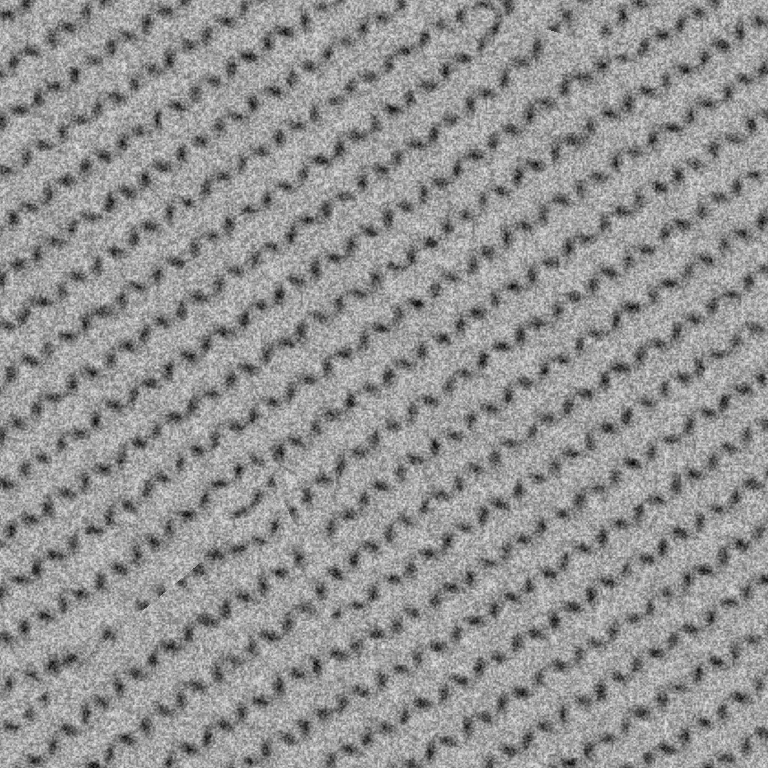
This texture is drawn by a WebGL 2 fragment shader. Its source:

```glsl
#version 300 es
precision highp float;

uniform vec2 u_resolution;
out vec4 fragColor;

// Lattice, in canvas units
const float ROW_ANGLE = 0.598;
const float DASH_STEP = 0.0287;      // distance between dashes along a row
const float ROW_STEP = 0.0555;       // distance between rows
const vec2 LATTICE_ORIGIN = vec2(0.495, 0.5745);

// Dashes
const float DASH_TILT = 0.83;        // alternating turn away from the row
const vec2 DASH_SIGMA = vec2(0.0087, 0.0052);
const float DASH_DEPTH = 0.43;
const float DEPTH_VARIATION = 0.25;
const float POSITION_JITTER = 0.0035;
const float ANGLE_JITTER = 0.3;

// Faults: each joins two points where a row is lost
const int FAULT_COUNT = 3;
const vec4 FAULTS[FAULT_COUNT] = vec4[](
    vec4(0.355, 0.385, 0.43, 0.20),
    vec4(0.06, 0.10, 0.30, 0.30),
    vec4(0.64, 0.985, 0.78, 0.94));
const float FAULT_WIDTH = 0.045;
const float FAULT_TURN = 2.6;
const float FAULT_LOSS = 0.3;

// Tone and grain
const float BACKGROUND = 0.655;
const float FINE_CELLS = 420.0;
const float COARSE_CELLS = 190.0;
const float SPECK_CELLS = 512.0;
const float FINE_GRAIN = 0.30;
const float COARSE_GRAIN = 0.14;
const float SPECK_GRAIN = 0.12;

const float TAU = 6.2831853;

float hash(vec2 p) {
    vec3 q = fract(vec3(p.xyx) * 0.1031);
    q += dot(q, q.yzx + 33.33);
    return fract((q.x + q.y) * q.z);
}

float valueNoise(vec2 p) {
    vec2 cell = floor(p);
    vec2 f = fract(p);
    f = f * f * (3.0 - 2.0 * f);
    float low = mix(hash(cell), hash(cell + vec2(1, 0)), f.x);
    float high = mix(hash(cell + vec2(0, 1)), hash(cell + vec2(1, 1)), f.x);
    return mix(low, high, f.y);
}

mat2 rotation(float angle) {
    float c = cos(angle), s = sin(angle);
    return mat2(c, s, -s, c);
}

float segmentDistance(vec2 p, vec2 a, vec2 b) {
    vec2 ab = b - a;
    return length(p - a - ab * clamp(dot(p - a, ab) / dot(ab, ab), 0.0, 1.0));
}

// Row shift around the faults: it jumps by one whole row across each
float rowShift(vec2 p) {
    float shift = 0.0;
    for (int i = 0; i < FAULT_COUNT; i++) {
        vec2 a = p - FAULTS[i].xy;
        vec2 b = p - FAULTS[i].zw;
        shift += atan(a.x * b.y - a.y * b.x, dot(a, b)) / TAU;
    }
    return shift;
}

float disorder(vec2 p) {
    float nearest = 1.0;
    for (int i = 0; i < FAULT_COUNT; i++)
        nearest = min(nearest, segmentDistance(p, FAULTS[i].xy, FAULTS[i].zw));
    return 1.0 - smoothstep(0.0, FAULT_WIDTH, nearest);
}

// Summed darkness of the soft dashes around a point
float dashes(vec2 p) {
    vec2 stepSize = vec2(DASH_STEP, ROW_STEP);
    mat2 rowFrame = rotation(ROW_ANGLE);
    vec2 lattice = (transpose(rowFrame) * (p - LATTICE_ORIGIN)) / stepSize;
    lattice.y += rowShift(p);
    vec2 home = round(lattice);
    float dark = 0.0;
    for (int j = -1; j <= 1; j++) {
        for (int i = -1; i <= 1; i++) {
            vec2 id = home + vec2(i, j);
            vec2 key = id + 200.0;
            vec2 jitter = vec2(hash(key), hash(key + 71.3)) - 0.5;
            vec2 offset = (lattice - id) * stepSize - jitter * POSITION_JITTER;
            float chaos = disorder(p - rowFrame * offset);
            float side = mod(id.x, 2.0) < 0.5 ? -1.0 : 1.0;
            float turn = hash(key + 17.7) - 0.5;
            float angle = side * DASH_TILT + turn * (ANGLE_JITTER + chaos * FAULT_TURN);
            vec2 d = (transpose(rotation(angle)) * offset) / DASH_SIGMA;
            float strength = 1.0 + DEPTH_VARIATION * (hash(key + 43.1) - 0.5);
            strength *= step(chaos * FAULT_LOSS, hash(key + 95.9));
            dark += strength * exp(-0.5 * dot(d, d));
        }
    }
    return dark;
}

void main() {
    vec2 p = gl_FragCoord.xy / u_resolution;
    float tone = BACKGROUND - DASH_DEPTH * dashes(p);
    // Grain over everything
    tone += FINE_GRAIN * (valueNoise(p * FINE_CELLS) - 0.5);
    tone += COARSE_GRAIN * (valueNoise(p * COARSE_CELLS + 37.0) - 0.5);
    tone += SPECK_GRAIN * (hash(floor(p * SPECK_CELLS) + 11.0) - 0.5);
    fragColor = vec4(vec3(clamp(tone, 0.0, 1.0)), 1.0);
}
```
